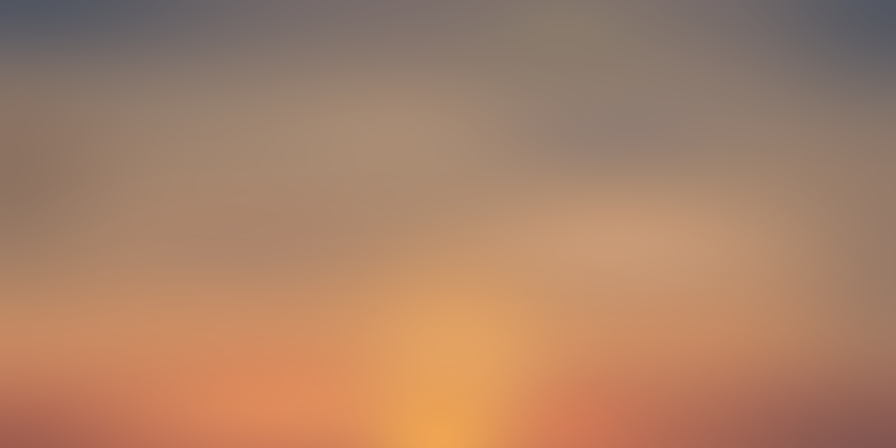
Give the GLSL for this background, as a WebGL 1 fragment shader.

```glsl
precision highp float;
// A blurred sunset: a vertical gradient from ember to dusk, tinted by
// soft elliptical Gaussian patches for haze, clouds, dark corners
// and a golden sun glow rising from the lower edge.

uniform vec2 u_resolution;

#define EMBER  vec3(0.75, 0.43, 0.33)
#define AMBER  vec3(0.81, 0.56, 0.39)
#define SAND   vec3(0.68, 0.54, 0.43)
#define TAUPE  vec3(0.60, 0.51, 0.44)
#define DUSK   vec3(0.48, 0.43, 0.42)
#define SLATE  vec3(0.30, 0.325, 0.375)
#define GOLD   vec3(0.91, 0.66, 0.39)
#define SUN    vec3(0.94, 0.65, 0.32)
#define SUN_POS vec2(0.49, 0.02)
#define STOP_OVERLAP 0.05

// Smooth step between two gradient stops, overlapping its neighbours.
float stopBlend(float low, float high, float y) {
  return smoothstep(low - STOP_OVERLAP, high + STOP_OVERLAP, y);
}

vec3 skyGradient(float y) {
  vec3 color = mix(EMBER, AMBER, stopBlend(0.0, 0.25, y));
  color = mix(color, SAND, stopBlend(0.25, 0.5, y));
  color = mix(color, TAUPE, stopBlend(0.5, 0.75, y));
  return mix(color, DUSK, stopBlend(0.75, 1.0, y));
}

// Tints the color inside a soft ellipse.
vec3 tint(vec3 color, vec2 uv, vec2 center, vec2 radius, vec3 hue, float amount) {
  vec2 d = (uv - center) / radius;
  return mix(color, hue, amount * exp(-dot(d, d)));
}

void main() {
  vec2 uv = gl_FragCoord.xy / u_resolution;
  vec3 color = skyGradient(uv.y);

  // Shaded sides
  color = tint(color, uv, vec2(0.0, 0.62), vec2(0.13, 0.25), vec3(0.52, 0.42, 0.36), 0.75);
  color = tint(color, uv, vec2(1.02, 0.42), vec2(0.14, 0.35), vec3(0.56, 0.46, 0.40), 0.8);

  // Haze and clouds
  color = tint(color, uv, vec2(0.45, 0.68), vec2(0.16, 0.13), vec3(0.68, 0.56, 0.46), 0.8);
  color = tint(color, uv, vec2(0.27, 0.48), vec2(0.15, 0.10), vec3(0.66, 0.51, 0.42), 0.7);
  color = tint(color, uv, vec2(0.69, 0.72), vec2(0.13, 0.11), vec3(0.55, 0.48, 0.45), 0.7);
  color = tint(color, uv, vec2(0.63, 0.92), vec2(0.10, 0.12), vec3(0.55, 0.49, 0.42), 0.7);
  color = tint(color, uv, vec2(0.69, 0.45), vec2(0.16, 0.12), vec3(0.81, 0.62, 0.475), 0.8);

  // Dark corners
  color = tint(color, uv, vec2(0.0, 1.03), vec2(0.26, 0.17), SLATE, 0.95);
  color = tint(color, uv, vec2(1.02, 1.02), vec2(0.17, 0.25), SLATE, 0.9);
  color = tint(color, uv, vec2(0.0, -0.05), vec2(0.15, 0.16), vec3(0.58, 0.34, 0.30), 0.9);
  color = tint(color, uv, vec2(1.0, -0.03), vec2(0.22, 0.20), vec3(0.48, 0.32, 0.31), 0.9);

  // Low orange and coral light, then the sun glow
  color = tint(color, uv, vec2(0.33, 0.10), vec2(0.17, 0.12), vec3(0.90, 0.56, 0.36), 0.8);
  color = tint(color, uv, vec2(0.62, 0.05), vec2(0.08, 0.10), vec3(0.84, 0.46, 0.33), 0.7);
  color = tint(color, uv, vec2(0.51, 0.20), vec2(0.11, 0.19), GOLD, 0.8);
  color = tint(color, uv, SUN_POS, vec2(0.075, 0.13), SUN, 0.95);

  gl_FragColor = vec4(color, 1.0);
}
```
